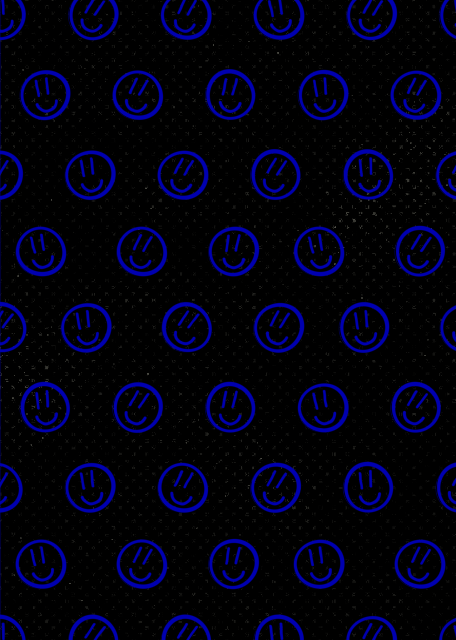
Write a WebGL 2 fragment shader that draws this pattern.

```glsl
#version 300 es
precision highp float;
// Staggered rows of hand-inked blue smiling discs on black, five to a row.
// Each disc is built from distance functions, with its tilt and wobble set by
// its cell; behind it lies a faint grainy halftone with worn patches.
uniform vec2 u_resolution;
out vec4 fragColor;

const vec3 INK = vec3(0.0, 0.0, 0.69);
const vec3 DUST = vec3(0.62, 0.62, 0.56);
const vec2 PITCH = vec2(0.2033, 0.1714);  // in canvas widths
const vec2 FIRST = vec2(0.5055, 0.0330);  // middle disc of the top row
const float RADIUS = 0.0507;
const float DOT_PITCH = 0.0293;

float hash(vec2 p) {
  vec3 q = fract(vec3(p.xyx) * 0.1031);
  q += dot(q, q.yzx + 33.33);
  return fract((q.x + q.y) * q.z);
}

float noise(vec2 p) {
  vec2 i = floor(p), f = fract(p);
  f = f * f * (3.0 - 2.0 * f);
  return mix(mix(hash(i), hash(i + vec2(1, 0)), f.x),
             mix(hash(i + vec2(0, 1)), hash(i + vec2(1, 1)), f.x), f.y);
}

mat2 rotation(float a) {
  float c = cos(a), s = sin(a);
  return mat2(c, -s, s, c);
}

float segment(vec2 p, vec2 a, vec2 b) {
  vec2 d = b - a;
  return length(p - a - d * clamp(dot(p - a, d) / dot(d, d), 0.0, 1.0));
}

// Arc centred on +y, open to the given half angle.
float arc(vec2 p, float radius, float halfAngle) {
  p.x = abs(p.x);
  vec2 end = vec2(sin(halfAngle), cos(halfAngle));
  return end.y * p.x > end.x * p.y ? length(p - end * radius)
                                   : abs(length(p) - radius);
}

float cover(float d, float soft) {
  return 1.0 - smoothstep(-soft, soft, d);
}

// One disc of unit radius, y pointing down; returns ink coverage.
float smile(vec2 q, float lean, float seed, float soft) {
  float a = atan(q.y, q.x), phase = seed * 6.2832;
  float wobble = 0.02 * sin(2.0 * a + phase) + 0.012 * sin(3.0 * a - phase);
  float ring = abs(length(q) - 1.0 - wobble) - 0.078 - 0.016 * sin(a + 0.6 * phase);
  float stray = abs(length(q - vec2(-0.07, 0.03)) - 1.02) - 0.012;

  // Features turn with the lean, and the eyes slant a little further.
  vec2 f = rotation(lean) * q;
  f += 0.025 * (vec2(noise(q * 4.0 + seed * 50.0), noise(q * 4.0 + 90.0)) - 0.5);
  vec2 e = f + vec2(0.5 * lean * (f.y + 0.35), 0.0);
  float eyes = min(segment(e, vec2(-0.24, -0.66), vec2(-0.31, -0.03)),
                   segment(e, vec2(0.22, -0.68), vec2(0.10, -0.05))) - 0.058;
  float mouth = arc(f - vec2(0.01, 0.27), 0.43, 1.40) - 0.064;

  float ink = cover(min(ring, min(eyes, mouth)), soft);
  return max(ink, 0.5 * cover(stray, soft) * smoothstep(0.3, -0.3, q.x));
}

// Finds the disc nearest to p in the staggered rows and draws it.
float discs(vec2 p, float soft) {
  float row = floor((p.y - FIRST.y) / PITCH.y + 0.5);
  bool odd = mod(row, 2.0) > 0.5;
  bool loose = mod(row, 4.0) > 2.5 || row == 4.0;
  float shift = odd ? 0.0 : (mod(row, 8.0) < 0.5 ? -0.097 : 0.099);
  float column = floor((p.x - FIRST.x - shift) / PITCH.x + 0.5);
  int kind = int(mod(mod(column + 2.0, 5.0), 3.0));

  vec2 centre = FIRST + vec2(column, row) * PITCH + vec2(shift, 0.0);
  centre.y += 0.004 * (1.0 - cos(1.5708 * row));
  if (loose) centre.x += vec3(-0.009, 0.009, 0.007)[kind];

  float seed = hash(vec2(column, row) + 17.0);
  float lean = vec3(-0.19, 0.27, odd ? 0.02 : 0.25)[kind] + 0.1 * (seed - 0.5);
  return smile((p - centre) / RADIUS, lean, seed, soft / RADIUS);
}

float patchAt(vec2 p, vec2 centre, float size) {
  vec2 d = (p - centre) / size;
  return exp(-dot(d, d));
}

// Small square dots in a quincunx, broken up by fine grain, with flecks.
float dust(vec2 p, float soft) {
  float wear = patchAt(p, vec2(0.78, 0.49), 0.08) + patchAt(p, vec2(0.93, 0.36), 0.11)
             + patchAt(p, vec2(0.05, 0.83), 0.10) + 0.6 * patchAt(p, vec2(0.56, 1.02), 0.08);
  wear *= 0.4 + noise(p * 24.0);
  vec2 g = p / DOT_PITCH;
  vec2 nearA = floor(g + 0.5), nearB = floor(g) + 0.5;
  vec2 dotCell = distance(g, nearA) < distance(g, nearB) ? nearA : nearB;
  vec2 d = abs(g - dotCell) * DOT_PITCH;
  float square = cover(max(d.x, d.y) - 0.0038, soft);
  float grain = smoothstep(0.35, 0.9, hash(floor(p * 364.0)));
  float strength = 0.08 + 0.20 * noise(p * 9.0) * hash(dotCell * 2.0 + 5.0) + 0.25 * wear;
  float fleck = step(0.9995 - 0.008 * wear, hash(floor(p * 270.0) + 400.0));
  return square * grain * strength + 0.5 * fleck * noise(p * 300.0);
}

void main() {
  // Canvas widths, measured down from the top edge.
  vec2 p = vec2(gl_FragCoord.x, u_resolution.y - gl_FragCoord.y) / u_resolution.x;
  float soft = 0.8 / u_resolution.x;
  vec3 colour = DUST * dust(p, soft);
  colour = mix(colour, INK, 0.35 * cover(p.x - 0.002, soft));  // inked left edge
  colour = mix(colour, INK, discs(p, soft));
  fragColor = vec4(colour, 1.0);
}
```
